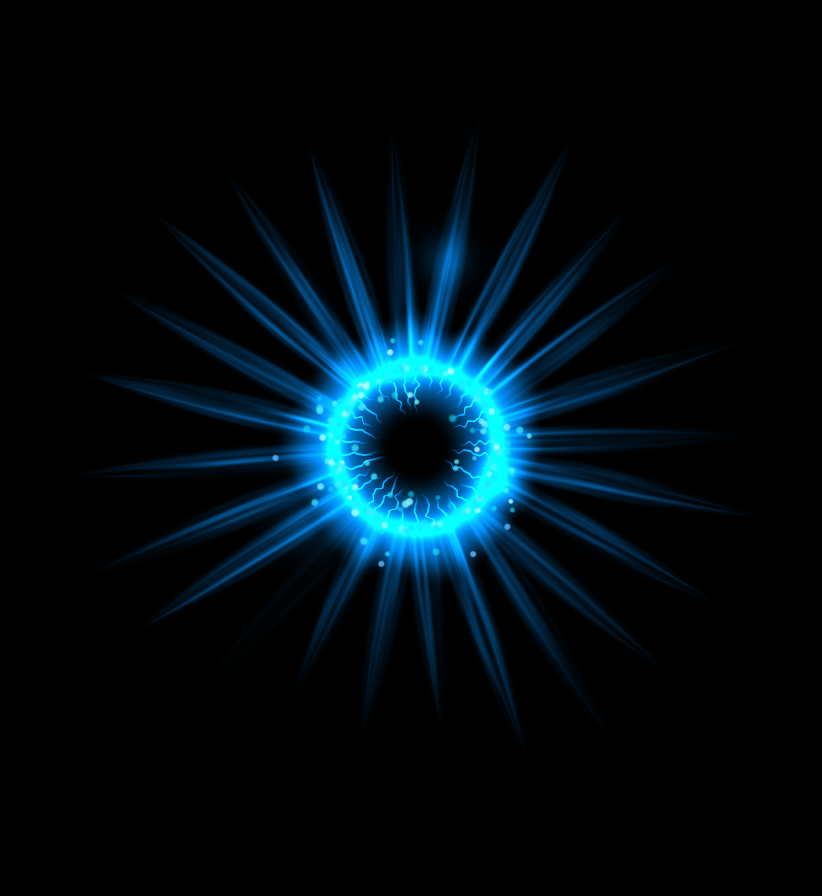
This background is drawn by a Shadertoy shader. Its source:

```glsl
#define CENTER vec2(0.507, 0.5)
#define RING_RADIUS 0.091
#define RING_WIDTH 0.010
#define HALO_RADIUS 0.150
#define BEAM_COUNT 24
#define BEAM_OFFSET 4.0
#define BEAM_LENGTH 0.385
#define BEAM_SPREAD 0.068
#define SPARK_COUNT 170
#define FILAMENTS 34.0
#define TINT vec3(0.015, 0.57, 1.0)

const float TAU = 6.283185;

float hash(float n) { return fract(sin(n * 127.1) * 43758.5453); }

float noise(float x) {
    float i = floor(x), f = fract(x);
    return mix(hash(i), hash(i + 1.0), f * f * (3.0 - 2.0 * f));
}

float noise2(vec2 p) {
    vec2 f = fract(p);
    float row = floor(p.y) * 57.0;
    f = f * f * (3.0 - 2.0 * f);
    return mix(noise(p.x + row), noise(p.x + row + 57.0), f.y);
}

float fall(float a, float b, float x) { return 1.0 - smoothstep(a, b, x); }

float bell(float x, float width) { return exp(-x * x / (width * width)); }

vec2 polar(float degrees, float r) {
    float a = radians(degrees);
    return r * vec2(cos(a), sin(a));
}

// One tapered fan of fine streaks
float beam(vec2 p, float id) {
    float degrees = BEAM_OFFSET + id * 360.0 / float(BEAM_COUNT);
    float gap = max(bell(degrees - 229.0, 8.0), 0.7 * bell(degrees - 304.0, 8.0));
    float low = bell(degrees - 259.0, 22.0);
    float reach = BEAM_LENGTH * (0.93 + 0.14 * hash(id + 3.0)) - 0.08 * low;
    float strength = (1.0 - 0.85 * gap) * (1.0 - 0.35 * low) * (0.75 + 0.4 * hash(id + 9.0));

    vec2 axis = polar(degrees + 4.0 * (hash(id + 21.0) - 0.5), 1.0);
    float along = dot(p, axis), t = along / reach;
    if (t < 0.1 || t > 1.0) return 0.0;
    float across = axis.x * p.y - axis.y * p.x;
    across += 0.09 * (hash(id + 40.0) - 0.5) * (along - 0.25);

    float s = across / (BEAM_SPREAD * t * (1.0 - t) + 0.001);
    float streaks = noise2(vec2(s * 3.5 + id * 17.0, along * 9.0));
    float fine = noise2(vec2(s * 9.0 + id * 31.0, along * 16.0));
    float spine = bell(s - hash(id + 60.0) + 0.5, 0.14);
    float body = 0.12 + 0.75 * streaks * streaks + 0.4 * fine * streaks + 0.45 * spine;
    return strength * body * fall(0.35, 1.1, abs(s)) * (1.0 - t) * 1.25
         * smoothstep(0.07, 0.13, along);
}

// Thin wavering arcs reaching inward from the ring
float filaments(float r, float angle) {
    float turn = angle / TAU * FILAMENTS;
    float id = mod(floor(turn), FILAMENTS);
    float bend = 0.55 * (noise(r * 170.0 + id * 19.0) - 0.5);
    float d = abs(fract(turn) - 0.5 + bend) * TAU * r / FILAMENTS;
    float start = 0.028 + 0.045 * hash(id + 5.0);
    return fall(0.0003, 0.0017, d) * smoothstep(start, start + 0.025, r)
         * fall(0.085, 0.098, r);
}

// Energy of ring, halo and glowing patches
float core(vec2 p, float r, float angle) {
    vec2 dir = p / max(r, 0.0001);
    float ragged = noise2(dir * 5.0 + 20.0) - 0.5;
    float halo = fall(0.098, HALO_RADIUS + 0.03 * ragged, r) * smoothstep(0.028, 0.092, r);
    float ring = bell(r - RING_RADIUS - 0.004 * ragged, RING_WIDTH);
    float v = 0.95 * halo + 1.1 * ring + 0.9 * filaments(r, angle);
    v += 0.9 * bell(length(p - polar(-22.0, 0.095)), 0.021);
    v += 0.5 * bell(length(p - polar(97.0, 0.082)), 0.018);
    v += 0.28 * bell(length(p - polar(81.0, 0.212)), 0.026);
    v += 0.22 * bell(length(p - polar(213.0, 0.145)), 0.035);
    return v;
}

void mainImage(out vec4 fragColor, in vec2 fragCoord) {
    vec2 p = (fragCoord - CENTER * iResolution.xy) / iResolution.y;
    float r = length(p), angle = atan(p.y, p.x) + 0.5 * TAU;
    float pixel = 1.0 / iResolution.y;

    float energy = core(p, r, angle);
    for (int i = 0; i < BEAM_COUNT; i++) energy += beam(p, float(i));
    vec3 color = clamp(energy * TINT, 0.0, 1.0);

    // Sparks gathered along the ring
    for (int i = 0; i < SPARK_COUNT; i++) {
        float id = float(i), x = 2.0 * hash(id + 200.5) - 1.0;
        vec2 spot = polar(360.0 * hash(id + 0.3), RING_RADIUS - 0.002 + 0.042 * x * x * x);
        float size = 0.0025 + 0.0022 * hash(id + 400.7), heat = hash(id + 600.1);
        float dotMask = fall(size * 0.5, size + pixel, length(p - spot));
        vec3 sparkColor = mix(vec3(0.05, 0.9, 1.0), vec3(0.75, 1.0, 1.0), heat * heat * heat);
        color = mix(color, sparkColor, dotMask * (0.5 + 0.4 * heat));
    }

    // Stray sparks outside the halo
    for (int i = 0; i < 4; i++) {
        float k = float(i);
        vec2 spot = polar(184.0 + 81.0 * k - 12.0 * k * k, 0.134 + 0.024 * exp(-3.0 * k));
        color = mix(color, vec3(0.35, 0.7, 1.0), 0.85 * fall(0.002, 0.0035 + pixel, length(p - spot)));
    }
    fragColor = vec4(color, 1.0);
}
```
